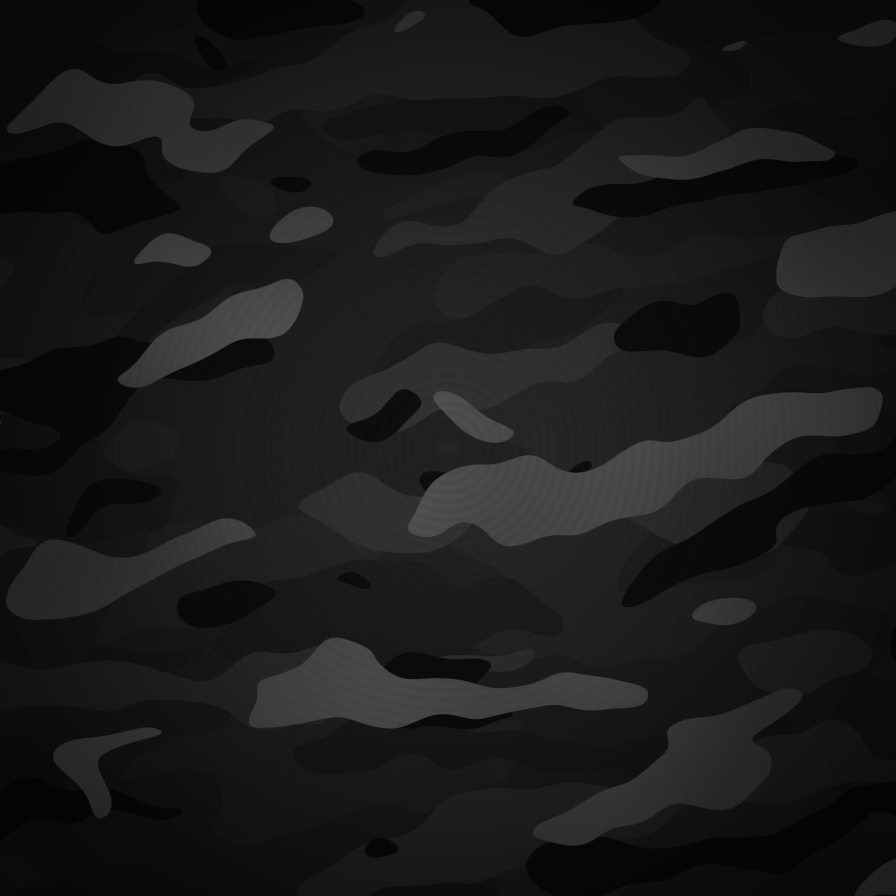
This pattern is drawn by a WebGL 2 fragment shader. Its source:

```glsl
#version 300 es
precision highp float;
// Dark camouflage: tilted, stretched noise is cut at a threshold into wavy
// patches, stacked from faint grey to black to light grey, then dimmed by
// a round vignette with faint concentric rings.

#define TILT 0.20          // patch direction in radians
#define STRETCH vec2(3.1, 11.0) // patches per canvas along and across
#define WOBBLE 0.030       // waviness of the outlines
#define FAINT_CUT 0.08     // thresholds: higher means fewer patches
#define MID_CUT 0.19
#define BLACK_CUT 0.27
#define LIGHT_CUT 0.26
#define EDGE_DIM 0.28      // brightness left in the corners
#define RING_PERIOD 0.0105
#define RING_STRENGTH 0.028

uniform vec2 u_resolution;
out vec4 fragColor;

const vec3 BASE  = vec3(0.126, 0.126, 0.125);
const vec3 FAINT = vec3(0.146, 0.146, 0.144);
const vec3 MID   = vec3(0.190, 0.190, 0.187);
const vec3 BLACK = vec3(0.052, 0.052, 0.051);
const vec3 LIGHT = vec3(0.305, 0.305, 0.302);

float hash(vec2 p) {
    vec3 q = fract(vec3(p.xyx) * 0.1031);
    q += dot(q, q.yzx + 33.33);
    return fract((q.x + q.y) * q.z);
}

// Contribution of one lattice corner to the gradient noise
float corner(vec2 cell, vec2 offset) {
    float angle = 6.2832 * hash(cell);
    return dot(vec2(cos(angle), sin(angle)), offset);
}

float noise(vec2 p) {
    vec2 i = floor(p), f = p - i;
    vec2 w = f * f * f * (f * (f * 6.0 - 15.0) + 10.0);
    vec2 e = vec2(1.0, 0.0);
    float low  = mix(corner(i, f), corner(i + e, f - e), w.x);
    float high = mix(corner(i + e.yx, f - e.yx), corner(i + 1.0, f - 1.0), w.x);
    return mix(low, high, w.y);
}

// Antialiased mask of one patch layer
float patches(vec2 p, float scale, float cut, float seed) {
    vec2 shift = vec2(seed, seed * 1.7);
    vec2 bend = vec2(noise(p * 10.0 + shift), noise(p * vec2(12.0, 9.0) - shift + 90.0));
    p += WOBBLE * bend * vec2(1.6, 1.0);
    vec2 q = p * STRETCH * scale + shift;
    float n = noise(q) + 0.34 * noise(q * vec2(2.8, 1.6) + 41.0);
    return clamp((n - cut) / (fwidth(n) + 1e-5) + 0.5, 0.0, 1.0);
}

void main() {
    vec2 uv = gl_FragCoord.xy / u_resolution;
    vec2 fromCentre = uv - 0.5;
    float radius = length(fromCentre);

    // Tilted coordinates, with the slope drifting slowly over the canvas
    float c = cos(TILT), s = sin(TILT);
    vec2 p = mat2(c, -s, s, c) * uv;
    p.y += 0.05 * noise(uv * 2.4 + 7.0);

    // Vignette; light patches fade less than the ground
    float vignette = mix(1.0, EDGE_DIM, smoothstep(0.06, 0.70, radius));

    // Patch layers, back to front
    vec3 colour = BASE;
    colour = mix(colour, FAINT, patches(p, 0.9, FAINT_CUT, 13.3));
    colour = mix(colour, BASE * 0.88, patches(p, 1.0, MID_CUT, 57.1));
    colour = mix(colour, MID, patches(p, 0.72, MID_CUT, 31.7));
    colour = mix(colour, BLACK, patches(p, 1.0, BLACK_CUT, 83.9));
    colour *= vignette;
    float shade = 1.0 + 0.35 * noise(uv * 4.0 + 19.0);
    vec3 light = LIGHT * shade * pow(vignette, 0.75);
    colour = mix(colour, light, patches(p, 0.9, LIGHT_CUT, 118.4));

    // Faint rings and a soft spot in the middle
    float rings = sin(6.2832 * radius / RING_PERIOD);
    colour *= 1.0 + RING_STRENGTH * rings * smoothstep(0.7, 0.1, radius);
    colour += 0.018 * smoothstep(0.016, 0.004, length(fromCentre * vec2(0.8, 1.2)));

    fragColor = vec4(colour, 1.0);
}
```
